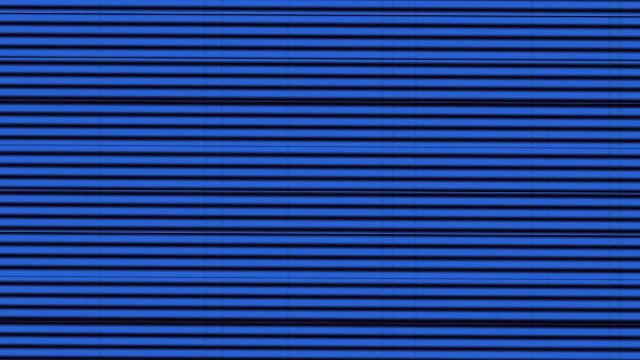
A Shadertoy shader for this pattern:

```glsl
// Soft dark bars on blue, slightly tilted, cut into strips by thin seams.
// Every strip shifts the phase of its bars, so the seams slice them at
// different points; faint hashed columns add a little uneven wear.

const vec3 INK  = vec3(0.05, 0.01, 0.05);
const vec3 BLUE = vec3(0.15, 0.385, 0.845);

const float TILT          = 0.0055;  // drop per unit of width
const float BAR_PITCH     = 0.03264; // all lengths in canvas heights
const float STRIP_HEIGHT  = 0.1218;
const float FIRST_SEAM    = 0.037;
const float SEAM_HALF     = 0.0016;
const float FIRST_PHASE   = 0.851;   // phases in bar pitches
const float PHASE_STEP    = 0.376;

float hash(float n) {
    return fract(sin(n * 12.9898) * 43758.5453);
}

float noise(float x) {
    float cell = floor(x);
    return mix(hash(cell), hash(cell + 1.0), smoothstep(0.0, 1.0, x - cell));
}

float seamPosition(float strip) {
    return FIRST_SEAM + strip * STRIP_HEIGHT;
}

float stripPhase(float strip) {
    return FIRST_PHASE - PHASE_STEP * strip;
}

// Brightness of the bars in one strip: 0 on a bar, 1 between bars
float barLight(float depth, float strip) {
    float t = (depth - seamPosition(strip)) / BAR_PITCH - stripPhase(strip);
    float distanceToBar = abs(fract(t + 0.5) - 0.5);
    return smoothstep(0.0, 0.37, distanceToBar);
}

// Seams fade where they fall midway between two bars
float seamStrength(float strip) {
    float offset = abs(fract(stripPhase(strip)) - 0.64);
    return mix(0.3, 0.95, smoothstep(0.035, 0.28, offset));
}

// Narrow vertical streaks, broken up slowly down the canvas
float columnWear(vec2 p) {
    float streak = smoothstep(0.72, 1.0, noise(p.x * 65.0));
    return streak * (0.5 + 0.5 * noise(p.y * 24.0 + floor(p.x * 8.0) * 7.0));
}

void mainImage(out vec4 fragColor, in vec2 fragCoord) {
    float pixel = 1.0 / iResolution.y;
    vec2 p = fragCoord * pixel;
    float depth = 1.0 - p.y - TILT * p.x;

    // Join the strips on both sides of the nearest seam
    float strip = floor((depth - FIRST_SEAM) / STRIP_HEIGHT + 0.5);
    float fromSeam = depth - seamPosition(strip);
    float below = smoothstep(-0.6 * pixel, 0.6 * pixel, fromSeam);
    float light = mix(barLight(depth, strip - 1.0), barLight(depth, strip), below);

    // Thin seam line
    float seam = 1.0 - smoothstep(SEAM_HALF - 0.6 * pixel,
                                  SEAM_HALF + 0.6 * pixel, abs(fromSeam));
    light *= 1.0 - seam * seamStrength(strip);

    // Colour and wear
    vec3 color = mix(INK, BLUE, light);
    color *= 1.0 - vec3(0.16, 0.03, 0.08) * columnWear(p);
    fragColor = vec4(color, 1.0);
}
```
